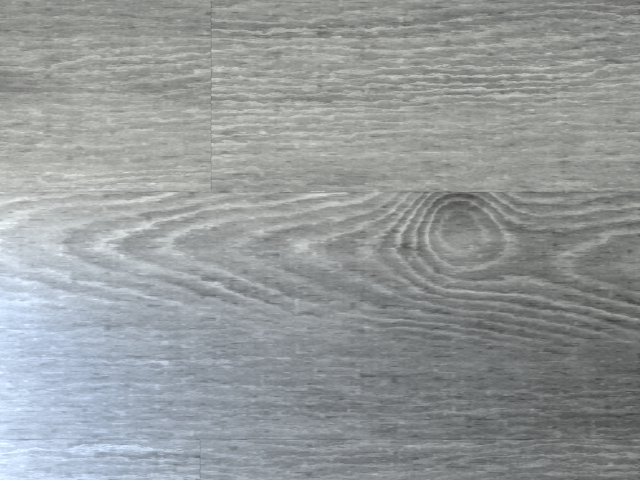
Give the GLSL for this texture, as a Shadertoy shader.

```glsl
// Grey oak laminate: straight-grained boards around one board with cathedral arches and a knot.
// Growth rings are a sawtooth over a bent height field; stretched noise adds fibres and pores,
// and cool window light falls in from the lower left.

float hash(vec2 p) {
    return fract(sin(dot(p, vec2(127.1, 311.7))) * 43758.5453);
}

float noise(vec2 p) {
    vec2 i = floor(p), f = fract(p);
    f = f * f * (3.0 - 2.0 * f);
    return mix(mix(hash(i), hash(i + vec2(1, 0)), f.x),
               mix(hash(i + vec2(0, 1)), hash(i + vec2(1, 1)), f.x), f.y);
}

// Layered noise, centred on zero
float fbm(vec2 p) {
    float sum = 0.0, amp = 0.5;
    for (int i = 0; i < 4; i++) {
        sum += amp * (noise(p) - 0.5);
        p = p * 2.03 + 17.3;
        amp *= 0.55;
    }
    return sum;
}

// One growth ring of random strength: pale late edge, dark start, slow fade
float ring(float f) {
    float s = fract(f);
    float pale = smoothstep(0.45, 0.85, s) * (1.0 - smoothstep(0.85, 1.0, s));
    float dark = exp(-3.0 * s) * smoothstep(0.0, 0.16, s);
    return (pale - dark) * (0.45 + 0.8 * hash(vec2(floor(f), 3.0)));
}

float blob(vec2 p, vec2 centre, vec2 radius) {
    vec2 q = (p - centre) / radius;
    return exp(-dot(q, q));
}

// Nested arches pointing left, pulled into loops around the knot
float archGrain(vec2 p, float jag) {
    float d = p.y - 0.495 + 0.03 * p.x + 0.04 * fbm(p * vec2(3.0, 5.0));
    float f = p.x - 42.0 * d * d / (1.0 + 4.0 * abs(d));
    f += 0.6 * blob(p, vec2(0.95, 0.57), vec2(0.1, 0.13));
    f += 0.14 * fbm(p * vec2(3.0, 12.0)) + 0.06 * jag;
    float patchy = 0.3 + 0.9 * noise(p * vec2(6.0, 20.0));
    return ring(f * 7.5 + 0.1) * patchy;
}

// Nearly parallel, gently waving lines
float straightGrain(vec2 p, float jag) {
    float f = p.y * 50.0 - p.x * 0.8 + 5.0 * fbm(p * vec2(1.6, 7.0)) + 1.0 * jag;
    float patchy = 0.2 + 0.9 * noise(p * vec2(3.0, 12.0) + 5.0);
    return ring(f) * patchy;
}

float seam(float d) {
    return 1.0 - smoothstep(0.0003, 0.0024, abs(d));
}

void mainImage(out vec4 fragColor, in vec2 fragCoord) {
    vec2 p = fragCoord / iResolution.y;

    // Board layout
    float top = step(0.6, p.y), bottom = step(p.y, 0.085);
    float middle = 1.0 - top - bottom;
    float joint = mix(0.417, 0.44, top);
    float leftBoard = step(p.x, joint) * (1.0 - middle);
    vec2 g = p + vec2(3.7, 1.3) * leftBoard + vec2(0.0, 2.1) * bottom;

    // Broad light across the floor
    float glow = exp(-2.7 * p.x) * (1.0 - smoothstep(0.3, 0.85, p.y));
    float tone = 0.49 + 0.15 * smoothstep(0.25, 0.75, p.y);
    tone -= 0.09 * smoothstep(0.5, 1.33, p.x) * (1.0 - 0.4 * top);
    tone -= 0.07 * smoothstep(0.8, 1.0, p.y);
    tone += 0.38 * glow + 0.03 * bottom;

    // Growth rings: arches only in their band, straight grain elsewhere
    float jag = fbm(g * vec2(40.0, 170.0));
    float band = smoothstep(0.3, 0.41, p.y + 0.05 * fbm(p * vec2(2.0, 6.0)) + 0.04 * p.x);
    float lines = straightGrain(g, jag) * mix(0.13, 0.07, middle);
    tone += mix(lines, 0.15 * archGrain(p, jag) + 0.3 * lines, band * middle);

    // Dark flame figure in the upper left board
    float flame = blob(p, vec2(0.0, 0.82), vec2(0.1, 0.045))
                + 0.7 * blob(p, vec2(0.36, 0.82), vec2(0.15, 0.04));
    tone -= 0.09 * flame * leftBoard * top;

    // Knot, its pale core and a small bud
    vec2 k = p + 0.05 * vec2(fbm(p * 25.0), fbm(p * 25.0 + 9.0));
    float knot = blob(k, vec2(0.945, 0.582), vec2(0.05, 0.035));
    float bud = blob(k, vec2(0.846, 0.48), vec2(0.014, 0.01));
    float core = blob(k, vec2(0.95, 0.49), vec2(0.05, 0.03));
    tone += middle * (0.08 * core - 0.17 * knot - 0.17 * bud);

    // Fibres, pores, pale flecks and fine tooth
    tone += 0.13 * fbm(g * vec2(3.0, 34.0));
    tone += 0.13 * fbm(g * vec2(30.0, 120.0) + 4.0);
    float pores = smoothstep(0.72, 1.0, noise(g * vec2(45.0, 190.0) + 31.0));
    float flecks = smoothstep(0.72, 1.0, noise(g * vec2(55.0, 170.0) + 77.0));
    tone += 0.09 * flecks - 0.09 * pores;
    tone += 0.05 * (noise(g * vec2(190.0, 300.0)) - 0.5);

    // Joints between boards
    float joints = max(seam(p.y - 0.6), seam(p.y - 0.085));
    joints = max(joints, seam(p.x - joint) * (1.0 - middle));
    tone -= 0.06 * joints;

    // Neutral grey, cooled by the window
    float cool = exp(-1.9 * p.x) * (1.0 - smoothstep(0.15, 0.68, p.y));
    vec3 tint = mix(vec3(1.0, 1.01, 0.985), vec3(0.92, 1.0, 1.11), min(1.5 * cool, 1.0));
    fragColor = vec4(clamp(tone * tint, 0.0, 1.0), 1.0);
}
```
